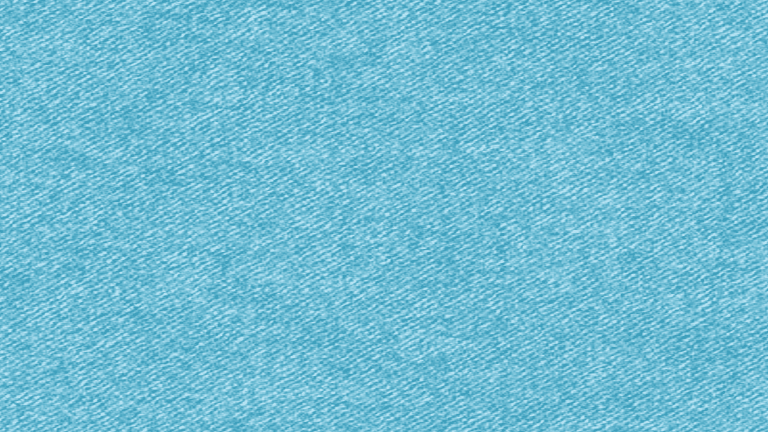
This texture is drawn by a Shadertoy shader. Its source:

```glsl
// Washed light-blue denim: fine diagonal twill ridges broken into small pale weft flecks.
#define RIDGES 84.0               // twill ridges per canvas height, across the ridge
#define TWILL_ANGLE 0.52          // slope of the ridges in radians
#define WEFT_ROWS 140.0           // horizontal threads per canvas height
#define RIDGE_DEPTH 0.31
#define FLECK_DEPTH 0.72
#define GRAIN_DEPTH 0.62
#define FADE_DEPTH 0.17
#define STREAK_DEPTH 0.17
#define MEAN_TONE 0.45
#define DYE_BLUE vec3(0.28, 0.65, 0.76)
#define MID_BLUE vec3(0.45, 0.75, 0.84)
#define WORN_BLUE vec3(0.64, 0.85, 0.92)

float hash(vec2 cell) {
    vec3 q = fract(vec3(cell.xyx) * 0.1031);
    q += dot(q, q.yzx + 33.33);
    return fract((q.x + q.y) * q.z);
}

// Smooth value noise, centred on zero.
float noise(vec2 p) {
    vec2 cell = floor(p);
    vec2 f = fract(p);
    f = f * f * (3.0 - 2.0 * f);
    float low = mix(hash(cell), hash(cell + vec2(1.0, 0.0)), f.x);
    float high = mix(hash(cell + vec2(0.0, 1.0)), hash(cell + vec2(1.0, 1.0)), f.x);
    return mix(low, high, f.y) - 0.5;
}

// Height flattened into soft steps, so that ridges are built of level threads.
float weftHeight(vec2 p) {
    float row = (p.y + 0.06 * p.x) * WEFT_ROWS + 0.7 * noise(p * vec2(30.0, 20.0));
    float eased = smoothstep(0.1, 0.9, fract(row));
    return p.y + 0.8 * (eased - fract(row)) / WEFT_ROWS;
}

// Wavy diagonal ridges, fading in and out along their length.
float twill(vec2 p) {
    vec2 across = vec2(-sin(TWILL_ANGLE), cos(TWILL_ANGLE));
    float wobble = 0.30 * noise(p * 22.0 + 5.0) + 0.42 * noise(p * vec2(65.0, 110.0));
    float wave = sin(6.2831853 * (dot(vec2(p.x, weftHeight(p)), across) * RIDGES + wobble));
    return wave * (1.0 + 1.1 * noise(p * vec2(48.0, 75.0) + 31.0));
}

// Worn patches of several sizes, wider than tall.
float fade(vec2 p) {
    return 0.5 * noise(p * vec2(4.0, 9.0) + 11.0)
         + 0.6 * noise(p * vec2(14.0, 24.0) + 47.0)
         + 0.8 * noise(p * vec2(32.0, 46.0) + 83.0);
}

// Uneven yarn: long weft streaks and fainter warp streaks.
float streaks(vec2 p) {
    return noise(p * vec2(7.0, 95.0) + 19.0) + 0.6 * noise(p * vec2(90.0, 6.0) + 67.0);
}

void mainImage(out vec4 fragColor, in vec2 fragCoord) {
    vec2 p = fragCoord / iResolution.y;

    // Short level thread flecks and the finest fibre grain
    float flecks = noise((p + vec2(0.0, 0.06 * p.x)) * vec2(118.0, 205.0) + 7.0);
    float grain = noise(p * vec2(225.0, 277.0) + 3.0);

    float tone = MEAN_TONE
        + RIDGE_DEPTH * twill(p) * (1.0 + 0.9 * flecks)
        + FLECK_DEPTH * flecks
        + GRAIN_DEPTH * grain
        + FADE_DEPTH * fade(p)
        + STREAK_DEPTH * streaks(p);
    tone = clamp(tone, -0.1, 1.2);

    // Dye ramp, from deep blue through mid blue to worn pale thread
    vec3 color = tone < 0.47
        ? mix(DYE_BLUE, MID_BLUE, tone / 0.47)
        : mix(MID_BLUE, WORN_BLUE, (tone - 0.47) / 0.53);
    fragColor = vec4(color, 1.0);
}
```
